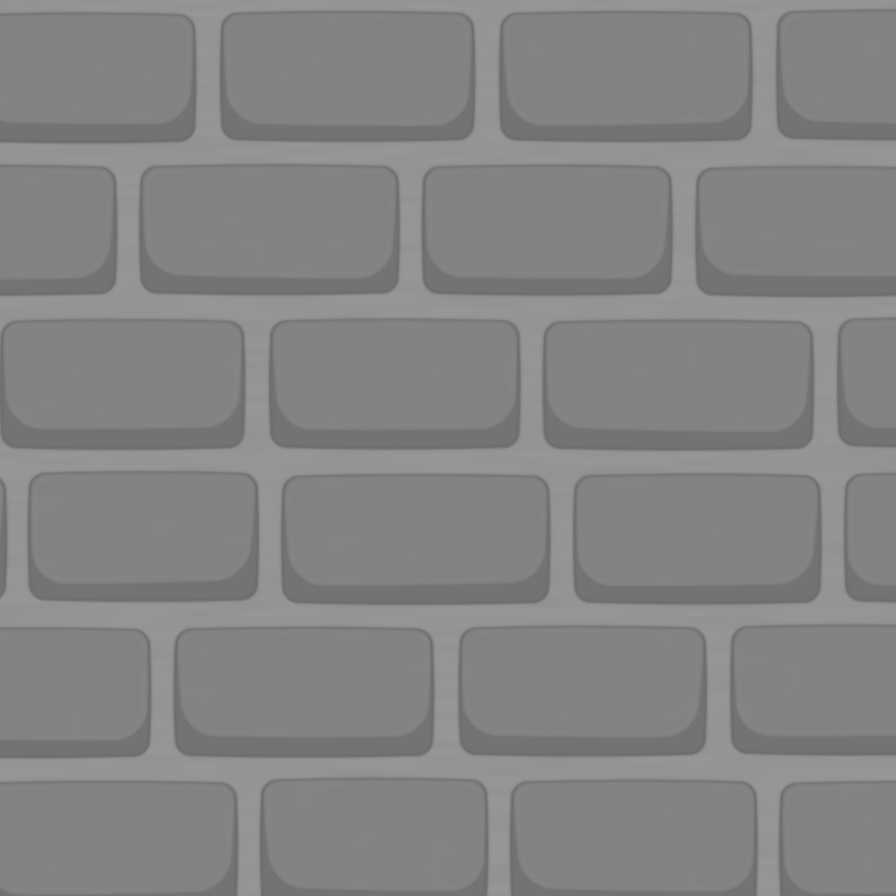
This texture is drawn by a three.js fragment shader. Its source:

```glsl
#define ROW_HEIGHT 0.1713
#define BRICK_PITCH 0.3034
#define MORTAR_GAP 0.025
#define WIDTH_JITTER 0.055
#define CORNER_RADIUS 0.017
#define BEVEL_DEPTH 0.021
#define EDGE_SOFTNESS 0.0021
#define MORTAR_COLOR vec3(0.582)
#define FACE_COLOR vec3(0.510)
#define SHADOW_COLOR vec3(0.438)

varying vec2 vUv;

float hash(vec2 p) {
  return fract(sin(dot(p, vec2(127.1, 311.7))) * 43758.5453);
}

float noise(vec2 p) {
  vec2 i = floor(p);
  vec2 f = fract(p);
  f = f * f * (3.0 - 2.0 * f);
  float low = mix(hash(i), hash(i + vec2(1.0, 0.0)), f.x);
  float high = mix(hash(i + vec2(0.0, 1.0)), hash(i + 1.0), f.x);
  return mix(low, high, f.y);
}

float roundedBox(vec2 p, vec2 extent, float radius) {
  vec2 q = abs(p) - extent + radius;
  return length(max(q, 0.0)) + min(max(q.x, q.y), 0.0) - radius;
}

float coverage(float d) {
  return 1.0 - smoothstep(-EDGE_SOFTNESS, EDGE_SOFTNESS, d);
}

// Uneven stagger of the courses, in brick pitches
float rowShift(float row) {
  return 0.805 - 0.25 * cos(2.0944 * (row - 1.0)) - 0.11 * cos(1.0472 * row);
}

// Position of a vertical joint, in brick pitches
float joint(float column, float row) {
  return column + WIDTH_JITTER * (2.0 * hash(vec2(column, row)) - 1.0);
}

void main() {
  // Find the course and the brick
  float fromTop = (1.0 - vUv.y) / ROW_HEIGHT;
  float row = floor(fromTop);
  float along = vUv.x / BRICK_PITCH - rowShift(row);
  float column = floor(along);
  if (along < joint(column, row)) column -= 1.0;
  else if (along > joint(column + 1.0, row)) column += 1.0;
  vec2 id = vec2(column, row);

  // Local coordinates and size of the brick
  float left = joint(column, row);
  float right = joint(column + 1.0, row);
  vec2 p = vec2((along - 0.5 * (left + right)) * BRICK_PITCH,
                (0.5 - fract(fromTop)) * ROW_HEIGHT);
  p.y -= 0.005 * (hash(id + 3.7) - 0.5);
  vec2 extent = 0.5 * vec2((right - left) * BRICK_PITCH, ROW_HEIGHT);
  extent -= 0.5 * MORTAR_GAP;
  extent.x += 0.003 * (hash(id + 8.3) - 0.5);

  // Slightly bowed outline
  vec2 rel = p / extent;
  vec2 bowed = p * (1.0 + vec2(0.018, 0.035) * rel.yx * rel.yx);
  float brick = roundedBox(bowed, extent, CORNER_RADIUS);

  // Raised face: deep bevel below, side bevels tapering upward
  float lowness = 1.0 - smoothstep(-1.0, 1.0, rel.y);
  float lean = hash(id + 17.1);
  float insetLeft = 0.003 + lowness * mix(0.002, 0.011, lean);
  float insetRight = 0.003 + lowness * mix(0.011, 0.002, lean);
  float insetTop = 0.0025;
  float insetBottom = BEVEL_DEPTH + 0.006 * (hash(id + 5.9) - 0.5);
  insetBottom += 0.003 * rel.x * (2.0 * hash(id + 11.3) - 1.0);
  vec2 center = 0.5 * vec2(insetLeft - insetRight, insetBottom - insetTop);
  vec2 faceExtent = extent - 0.5 * vec2(insetLeft + insetRight, insetTop + insetBottom);
  vec2 q = bowed - center;
  float face = roundedBox(q, faceExtent, q.y < 0.0 ? 0.036 : CORNER_RADIUS);

  // Mortar with faint horizontal streaks
  float streak = noise(vUv * vec2(18.0, 130.0)) - 0.5;
  vec3 color = MORTAR_COLOR + 0.018 * streak;
  color -= 0.018 * (1.0 - smoothstep(0.0, 0.005, brick));

  // Bevel, darkest at its outer rim
  float rim = smoothstep(-0.006, 0.0, brick);
  vec3 bevel = SHADOW_COLOR + 0.012 - 0.025 * rim;
  bevel += 0.025 * smoothstep(0.7, 1.0, rel.y);
  color = mix(color, bevel, coverage(brick));

  // Face with a soft inner line and light mottling
  float innerLine = 1.0 - smoothstep(0.0, 0.003, abs(face + 0.005));
  vec3 faceTone = FACE_COLOR + 0.007 * innerLine;
  faceTone += 0.006 * (noise(vUv * vec2(35.0, 70.0)) - 0.5);
  color = mix(color, faceTone, coverage(face));

  gl_FragColor = vec4(color, 1.0);
}
```
